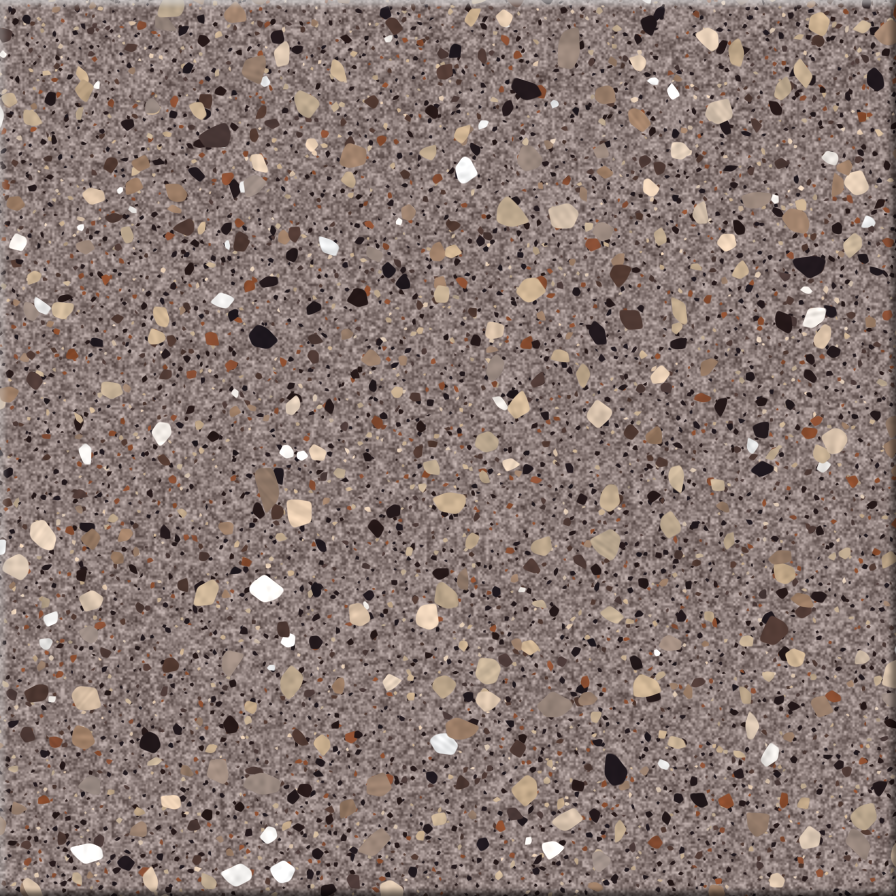
Write a Shadertoy shader that draws this texture.

```glsl
const vec3 GROUND = vec3(0.545, 0.485, 0.472);
const vec3 INK    = vec3(0.13, 0.09, 0.10);
const vec3 UMBER  = vec3(0.30, 0.22, 0.20);
const vec3 RUST   = vec3(0.53, 0.30, 0.19);
const vec3 TAN    = vec3(0.60, 0.49, 0.41);
const vec3 TAUPE  = vec3(0.60, 0.53, 0.49);
const vec3 BEIGE  = vec3(0.76, 0.67, 0.56);
const vec3 CREAM  = vec3(0.87, 0.78, 0.69);
const vec3 WHITE  = vec3(0.96, 0.95, 0.94);

const float GRAIN_CELLS = 230.0;
const float GRAIN_CONTRAST = 0.25;
const float EDGE_SOFTNESS = 0.0009;
const float BEVEL_WIDTH = 0.011;
const int CHIP_SIDES = 6;
const float TAU = 6.2831853;

vec4 hash4(vec2 p) {
    vec4 q = fract(p.xyxy * vec4(0.1031, 0.1030, 0.0973, 0.1099));
    q += dot(q, q.wzxy + 33.33);
    return fract((q.xxyz + q.yzzw) * q.zywx);
}

float valueNoise(vec2 p) {
    vec2 i = floor(p), f = fract(p);
    f = f * f * (3.0 - 2.0 * f);
    float low = mix(hash4(i).x, hash4(i + vec2(1, 0)).x, f.x);
    float high = mix(hash4(i + vec2(0, 1)).x, hash4(i + vec2(1, 1)).x, f.x);
    return mix(low, high, f.y);
}

float smoothMax(float a, float b, float k) {
    float h = max(k - abs(a - b), 0.0) / k;
    return max(a, b) + 0.25 * k * h * h;
}

// Distance to a worn, irregular polygon
float chipDistance(vec2 p, float radius, vec2 id) {
    vec4 shape = hash4(id + 71.3);
    float turn = shape.x * TAU;
    p = mat2(cos(turn), sin(turn), -sin(turn), cos(turn)) * p;
    float stretch = 1.0 + 0.45 * shape.y * shape.y;
    p *= vec2(1.0 / stretch, sqrt(stretch));
    float d = -radius;
    for (int i = 0; i < CHIP_SIDES; i++) {
        vec4 side = hash4(id + 13.7 * float(i + 1));
        float a = (float(i) + 0.8 * (side.x - 0.5)) * TAU / float(CHIP_SIDES);
        float reach = radius * (0.72 + 0.4 * side.y);
        d = smoothMax(d, dot(p, vec2(cos(a), sin(a))) - reach, 0.28 * radius);
    }
    return d;
}

// Stone colours by size class
vec3 pebbleColor(float t) {
    if (t < 0.11) return WHITE;
    if (t < 0.28) return CREAM;
    if (t < 0.54) return BEIGE;
    if (t < 0.72) return TAN;
    if (t < 0.86) return TAUPE;
    return t < 0.93 ? INK : UMBER;
}

vec3 chipColor(float t) {
    if (t < 0.38) return INK;
    if (t < 0.58) return UMBER;
    if (t < 0.71) return RUST;
    if (t < 0.82) return TAN;
    return t < 0.95 ? BEIGE : WHITE;
}

vec3 speckColor(float t) {
    if (t < 0.50) return INK;
    if (t < 0.68) return UMBER;
    if (t < 0.82) return RUST;
    return t < 0.93 ? BEIGE : CREAM;
}

// One scattered layer: 0 specks, 1 chips, 2 pebbles
vec3 scatter(vec3 color, vec2 uv, int kind, float cells, float density, vec2 radii) {
    float soft = max(EDGE_SOFTNESS, 0.7 / min(iResolution.x, iResolution.y));
    vec2 home = floor(uv * cells);
    for (int y = -1; y <= 1; y++)
    for (int x = -1; x <= 1; x++) {
        vec2 cell = home + vec2(x, y);
        vec2 id = cell + 127.0 * float(kind + 1);
        vec4 h = hash4(id);
        vec4 look = hash4(id + 311.0);
        float radius = mix(radii.x, radii.y, h.z * h.z);
        vec2 p = uv - (cell + h.xy) / cells;
        if (h.w > density || length(p) > 2.5 * radius) continue;

        float d = chipDistance(p, radius, id);
        vec3 stone = kind == 0 ? speckColor(look.x)
                   : kind == 1 ? chipColor(look.x) : pebbleColor(look.x);
        // Mottling, a faint vein and a tint shift inside the stone
        float mottle = valueNoise(uv * 150.0 + look.yz * 40.0) - 0.5;
        float vein = valueNoise(vec2(dot(p, look.yz - 0.5) * 500.0, look.w * 90.0)) - 0.5;
        stone *= 0.93 + 0.15 * look.y + 0.14 * mottle + 0.10 * vein;
        stone += vec3(0.03, 0.0, -0.03) * (look.z - 0.5);
        color = mix(color, stone, 1.0 - smoothstep(-soft, soft, d));
    }
    return color;
}

void mainImage(out vec4 fragColor, in vec2 fragCoord) {
    vec2 uv = fragCoord / iResolution.xy;

    // Fine sandy ground
    float grain = valueNoise(uv * GRAIN_CELLS) + valueNoise(uv * GRAIN_CELLS * 1.83 + 57.0) - 1.0;
    vec3 color = GROUND + GRAIN_CONTRAST * grain * vec3(1.0, 0.99, 0.98);
    color += 0.025 * (valueNoise(uv * 45.0) - 0.5);

    color = scatter(color, uv, 0, 92.0, 0.62, vec2(0.0013, 0.0032));
    color = scatter(color, uv, 1, 34.0, 0.60, vec2(0.0036, 0.0080));
    color = scatter(color, uv, 2, 16.0, 0.82, vec2(0.0085, 0.0160));

    // Bevelled tile rim, lit from the upper left
    vec2 lit = 1.0 - smoothstep(0.0, BEVEL_WIDTH, vec2(uv.x, 1.0 - uv.y));
    vec2 shaded = 1.0 - smoothstep(0.0, BEVEL_WIDTH, vec2(1.0 - uv.x, uv.y));
    color = mix(color, vec3(0.85), max(0.3 * lit.x, 0.6 * lit.y));
    color *= 1.0 - max(0.45 * shaded.x, 0.55 * shaded.y);

    fragColor = vec4(clamp(color, 0.0, 1.0), 1.0);
}
```
